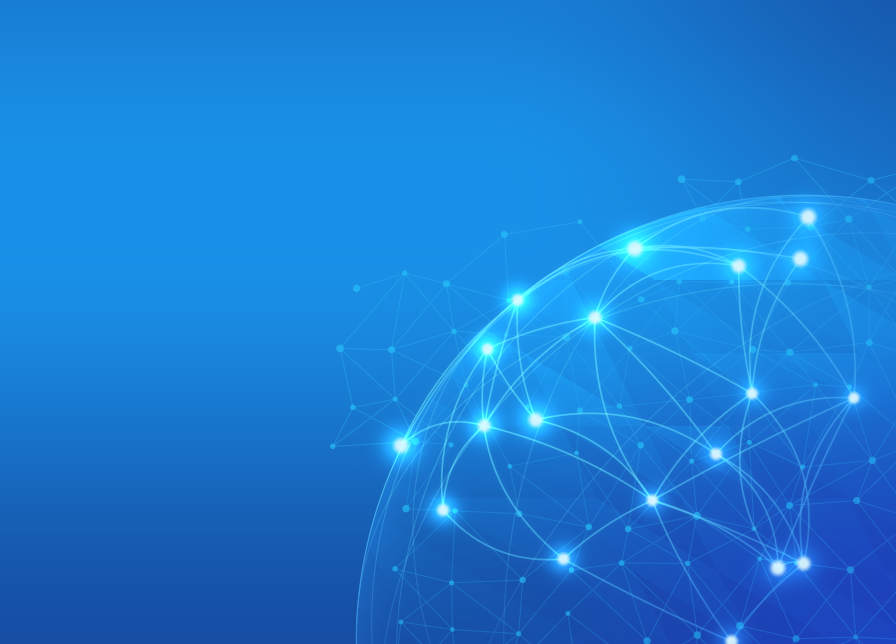
Give the GLSL for this background, as a Shadertoy shader.

```glsl
// A glowing network globe rising from the lower right of a blue gradient.
// Bowed links join nearby hubs, tilted ellipses trace the sphere, and a
// jittered grid gives the fine mesh that spills past the rim.

#define GLOBE_CENTER vec2(1.25, 0.0)
#define GLOBE_RADIUS 0.697
#define MESH_ORIGIN vec2(0.494, -0.0197)
#define MESH_CELL 0.0885
#define MESH_JITTER 0.55
#define LINK_REACH 0.36
#define LINK_KEEP 0.7
#define ORBITS 9
#define FACET_SIZE 0.13

const int HUB_COUNT = 19;
const vec2 HUBS[HUB_COUNT] = vec2[HUB_COUNT](
    vec2(1.255, .663), vec2(.986, .614), vec2(1.147, .587), vec2(1.243, .598),
    vec2(.804, .534), vec2(.924, .507), vec2(.757, .458), vec2(1.168, .389),
    vec2(1.326, .382), vec2(.832, .348), vec2(.752, .339), vec2(.623, .308),
    vec2(1.112, .295), vec2(1.013, .223), vec2(.688, .208), vec2(.875, .132),
    vec2(1.208, .118), vec2(1.248, .125), vec2(1.136, .004));

float hash(vec2 v) {
    vec3 q = fract(v.xyx * vec3(.1031, .1030, .0973));
    q += dot(q, q.yzx + 33.33);
    return fract((q.x + q.y) * q.z);
}

// Antialiased coverage of a shape edge; px is the size of one pixel.
float cover(float d, float width, float px) {
    return clamp((width - d) / px + .5, 0., 1.);
}

float segment(vec2 p, vec2 a, vec2 b) {
    vec2 ab = b - a;
    return length(p - a - ab * clamp(dot(p - a, ab) / dot(ab, ab), 0., 1.));
}

// Distance to a parabola from a to b that bows away from the globe center.
float bowedLink(vec2 p, vec2 a, vec2 b, float bow) {
    float len = length(b - a);
    vec2 dir = (b - a) / len, nor = vec2(-dir.y, dir.x);
    if (dot(nor, (a + b) * .5 - GLOBE_CENTER) < 0.) nor = -nor;
    float t = dot(p - a, dir) / len;
    if (t < 0. || t > 1.) return 1.;
    float slope = 4. * bow * (1. - 2. * t);
    return abs(dot(p - a, nor) - 4. * bow * len * t * (1. - t)) / sqrt(1. + slope * slope);
}

vec2 meshNode(vec2 id) {
    vec2 jitter = vec2(hash(id + 17.), hash(id + 53.)) - .5;
    return MESH_ORIGIN + (id + .5 + MESH_JITTER * jitter) * MESH_CELL;
}

// Nodes live on the globe and in two patches beyond its rim.
bool meshActive(vec2 id) {
    bool onGlobe = length(meshNode(id) - GLOBE_CENTER) < GLOBE_RADIUS;
    bool leftPatch = id.x >= 0. && id.x < 5. && id.y >= 3. && id.y <= 6. + step(2.5, id.x);
    bool topPatch = id.x >= 6. && id.y >= 6. && id.y <= 8.;
    return onGlobe || leftPatch || topPatch;
}

// x: link coverage, y: dot coverage
vec2 mesh(vec2 p, float px) {
    vec2 base = floor((p - MESH_ORIGIN) / MESH_CELL), result = vec2(0.);
    for (int k = 0; k < 9; k++) {
        vec2 id = base + vec2(k % 3 - 1, k / 3 - 1);
        if (!meshActive(id)) continue;
        vec2 a = meshNode(id);
        float size = mix(.0035, .006, hash(id + 5.));
        result.y = max(result.y, cover(length(p - a), size, px));
        for (int n = 0; n < 4; n++) {
            vec2 other = id + (n < 3 ? vec2((n + 1) % 2 + n / 2 * 0, min(n, 1)) : vec2(1., -1.));
            if (n == 2) other = id + vec2(1.);
            if (!meshActive(other) || hash(id * 3. + float(n)) < .22) continue;
            result.x = max(result.x, cover(segment(p, a, meshNode(other)), .0008, px));
        }
    }
    return result;
}

// Thin ellipses inscribed in the globe, crowded towards its rim.
float orbits(vec2 p, float px) {
    float sum = 0.;
    for (int i = 0; i < ORBITS; i++) {
        float f = float(i), angle = .5 + f * 2.4;
        float c = cos(angle), s = sin(angle);
        vec2 q = mat2(c, -s, s, c) * (p - GLOBE_CENTER);
        vec2 axes = GLOBE_RADIUS * vec2(1., 1. - .48 * pow(f / float(ORBITS), 1.5));
        float level = length(q / axes);
        float d = abs(level - 1.) * level / max(length(q / (axes * axes)), .01);
        sum += cover(d, .0009, px) * mix(.45, .2, f / float(ORBITS));
    }
    return sum;
}

float hubLinks(vec2 p, float px) {
    float sum = 0.;
    for (int i = 0; i < HUB_COUNT; i++)
        for (int j = i + 1; j < HUB_COUNT; j++) {
            float pick = hash(vec2(i, j) + 2.);
            if (distance(HUBS[i], HUBS[j]) > LINK_REACH || pick > LINK_KEEP) continue;
            float d = bowedLink(p, HUBS[i], HUBS[j], .22 * pick);
            sum += .6 * cover(d, .0013, px) + .07 * exp(-d * 260.);
        }
    return sum;
}

void mainImage(out vec4 fragColor, in vec2 fragCoord) {
    float px = 1. / iResolution.y;
    vec2 p = fragCoord * px;

    // Backdrop: brightest above the middle, darker below and to the right
    float light = smoothstep(-.05, .65, p.y) - .3 * smoothstep(.72, 1.05, p.y)
                - .55 * smoothstep(.75, 1.5, p.x) * smoothstep(.4, .8, p.y);
    vec3 col = mix(vec3(.085, .30, .64), vec3(.10, .57, .91), light);

    // Globe body: violet depth, cyan sheen and faint triangular facets
    float radial = length(p - GLOBE_CENTER);
    float inside = cover(radial, GLOBE_RADIUS, px);
    float depth = smoothstep(.65, 1.4, p.x) * (1. - smoothstep(.0, .6, p.y));
    float sheen = exp(-14. * dot(p - vec2(.98, .52), p - vec2(.98, .52)));
    vec2 skewed = vec2(p.x + .5 * p.y, p.y * 1.15) / FACET_SIZE, f = fract(skewed);
    float facet = hash(floor(skewed) + step(1., f.x + f.y) * 31.);
    vec3 body = mix(col, vec3(.12, .25, .76), .85 * depth);
    body += vec3(.01, .10, .09) * sheen * (.3 + facet) + (facet - .5) * vec3(.0, .025, .03);
    body += vec3(.02, .07, .08) * exp((radial - GLOBE_RADIUS) * 18.);
    col = mix(col, body, inside);

    // Lines fade from cyan at upper left to blue at lower right
    float fade = smoothstep(.15, .9, length((p - vec2(.82, .5)) * vec2(1., 1.1)));
    vec3 lineColor = mix(vec3(.38, .90, 1.), vec3(.20, .52, .95), fade);
    vec2 net = mesh(p, px);
    col = mix(col, vec3(.16, .72, .96), net.x * mix(.38, .25, inside));
    col = mix(col, vec3(.14, .74, .97), net.y * mix(.75, .4, fade));
    float lines = orbits(p, px) + hubLinks(p, px);
    col = mix(col, lineColor, min(lines, .9) * mix(.9, .5, fade));

    // Hubs: white cores with cyan halos
    for (int i = 0; i < HUB_COUNT; i++) {
        float d = distance(p, HUBS[i]);
        float size = mix(.011, .016, hash(vec2(i, 9)));
        float far = smoothstep(.7, 1.3, HUBS[i].x);
        col += vec3(.08, .42, .45) * mix(1., .4, far) * exp(-d * d / (size * size * 3.5));
        col = mix(col, vec3(.86, .96, .98), .92 * (1. - smoothstep(size * .35, size * 1.15, d)));
    }
    fragColor = vec4(clamp(col, 0., 1.), 1.);
}
```
